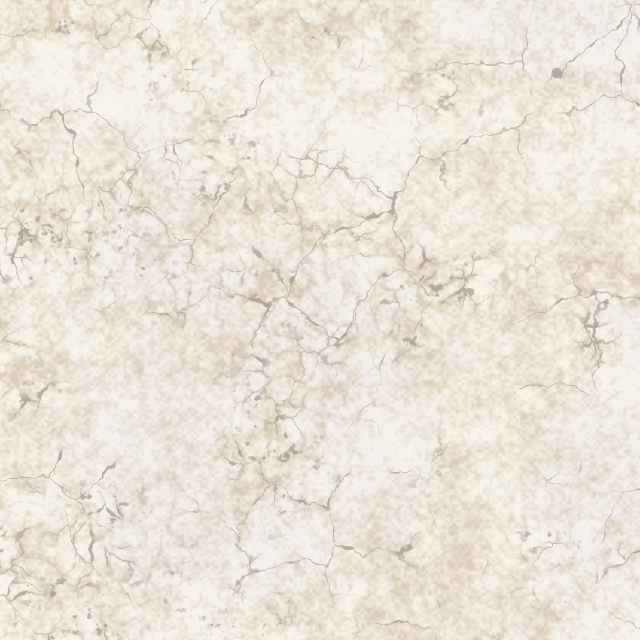
Write a WebGL 2 fragment shader that draws this texture.

```glsl
#version 300 es
precision highp float;
// Cream limestone: grainy ivory and beige stone with pale rounded fragments,
// thin broken cracks and clusters of small grey pits. Layered value noise sets
// the tone; warped Voronoi borders at two scales give fragments and cracks.

uniform vec2 u_resolution;
out vec4 fragColor;

const vec3 IVORY = vec3(0.968, 0.948, 0.916);
const vec3 CREAM = vec3(0.942, 0.912, 0.866);
const vec3 BEIGE = vec3(0.908, 0.866, 0.803);
const vec3 TAN = vec3(0.865, 0.808, 0.735);
const vec3 COOL_TINT = vec3(0.990, 0.990, 1.006);
const vec3 VEIN = vec3(0.660, 0.605, 0.580);

const float BASE_TONE = 0.31;       // 0 is ivory, 1 is tan
const float CLOUD_SCALE = 5.0;
const float MOTTLE_SCALE = 24.0;
const float SPECKLE_SCALE = 95.0;
const float GRAIN_SCALE = 210.0;
const float BLOCK_SCALE = 7.5;      // large fragments per canvas side
const float CHIP_SCALE = 27.0;      // small fragments per canvas side
const float PIT_SCALE = 85.0;
const float CRACK_WIDTH = 0.0007;
const float EDGE_SOFTNESS = 0.0014;

float hash(vec2 p) {
    return fract(sin(dot(p, vec2(127.1, 311.7))) * 43758.5453);
}

vec2 hash2(vec2 p) {
    return vec2(hash(p), hash(p + vec2(37.3, 17.9)));
}

float noise(vec2 p) {
    vec2 i = floor(p), f = fract(p);
    f = f * f * (3.0 - 2.0 * f);
    float low = mix(hash(i), hash(i + vec2(1, 0)), f.x);
    float high = mix(hash(i + vec2(0, 1)), hash(i + vec2(1, 1)), f.x);
    return mix(low, high, f.y);
}

float fbm(vec2 p) {
    float sum = 0.0, amplitude = 0.516;
    for (int i = 0; i < 5; i++) {
        sum += amplitude * noise(p);
        p = mat2(1.6, 1.2, -1.2, 1.6) * p + 11.7;
        amplitude *= 0.5;
    }
    return sum;
}

// x: distance to the nearest cell border, y: random value of the cell
vec2 voronoi(vec2 p) {
    vec2 cell = floor(p), nearest = vec2(0.0), nearestCell = cell;
    float best = 8.0, border = 8.0;
    for (int y = -1; y <= 1; y++)
    for (int x = -1; x <= 1; x++) {
        vec2 c = cell + vec2(x, y);
        vec2 r = c + hash2(c) - p;
        if (dot(r, r) < best) {
            best = dot(r, r);
            nearest = r;
            nearestCell = c;
        }
    }
    for (int y = -2; y <= 2; y++)
    for (int x = -2; x <= 2; x++) {
        vec2 c = nearestCell + vec2(x, y);
        vec2 r = c + hash2(c) - p;
        vec2 gap = r - nearest;
        if (dot(gap, gap) > 1e-4)
            border = min(border, dot(0.5 * (r + nearest), normalize(gap)));
    }
    return vec2(border, hash(nearestCell + 5.3));
}

float stroke(float dist, float width, float soft) {
    return 1.0 - smoothstep(width - soft, width + soft, dist);
}

vec3 stoneColor(float tone) {
    vec3 color = mix(IVORY, CREAM, clamp(tone * 3.0, 0.0, 1.0));
    color = mix(color, BEIGE, clamp(tone * 3.0 - 1.0, 0.0, 1.0));
    return mix(color, TAN, clamp(tone * 3.0 - 2.0, 0.0, 1.0));
}

void main() {
    float side = min(u_resolution.x, u_resolution.y);
    vec2 p = gl_FragCoord.xy / side;
    float soft = max(EDGE_SOFTNESS, 0.75 / side);

    // Bent coordinates make the fragments irregular and the cracks jagged
    vec2 bend = vec2(fbm(p * 11.0 + 3.1), fbm(p * 11.0 + 41.7)) - 0.5;
    vec2 ripple = vec2(fbm(p * 48.0), fbm(p * 48.0 + 23.0)) - 0.5;
    vec2 q = p + 0.075 * bend + 0.02 * ripple;
    vec2 block = voronoi(q * BLOCK_SCALE);
    vec2 chip = voronoi(q * CHIP_SCALE + 9.0);
    float blockDist = block.x / BLOCK_SCALE;
    float chipDist = chip.x / CHIP_SCALE;

    // Broken zones hold the chips and pits, mostly along fragment borders
    float zone = fbm(p * 7.0 + 17.0) + 0.12 * exp(-blockDist / 0.02);
    float broken = smoothstep(0.47, 0.66, zone);

    // Stone tone: clouds, mottling, grain, pale fragments, darker rims
    float tone = BASE_TONE + 0.65 * (fbm(p * CLOUD_SCALE + 61.0) - 0.5);
    tone += 1.1 * (fbm(p * MOTTLE_SCALE) - 0.5);
    tone += 0.6 * (noise(p * SPECKLE_SCALE) - 0.5);
    tone += 0.7 * (noise(p * GRAIN_SCALE) - 0.5);
    tone -= 0.22 * smoothstep(0.4, 0.9, block.y) * smoothstep(0.0, 0.02, blockDist);
    tone += broken * (0.55 * exp(-chipDist / 0.005) - 0.2 * chip.y);
    vec3 color = stoneColor(tone);
    color *= mix(vec3(1.0), COOL_TINT, smoothstep(0.45, 0.7, fbm(p * 4.0 + 83.0)));

    // Cracks fade in and out and swell into small clots
    float swell = smoothstep(0.65, 0.9, noise(p * 55.0 + 7.0));
    float crackMask = smoothstep(0.49, 0.62, fbm(p * 8.0 + 29.0));
    float crack = crackMask * stroke(blockDist, CRACK_WIDTH + 0.002 * swell, soft);
    float chipMask = broken * smoothstep(0.5, 0.8, noise(p * 30.0 + 51.0));
    float seam = chipMask * stroke(chipDist, CRACK_WIDTH + 0.003 * swell, soft);
    float pitMask = broken * smoothstep(0.4, 0.7, noise(p * 14.0 + 71.0));
    float pits = pitMask * smoothstep(0.62, 0.8, fbm(p * PIT_SCALE + 13.0));
    float vein = max(max(0.8 * crack, 0.75 * seam), 0.8 * pits);

    fragColor = vec4(mix(color, VEIN, vein), 1.0);
}
```
